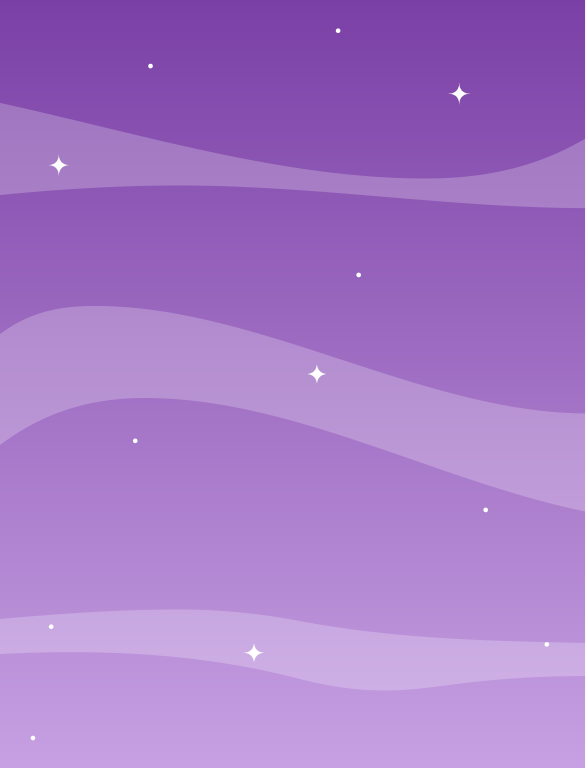
This background is drawn by a Shadertoy shader. Its source:

```glsl
const vec3 TOP_VIOLET = vec3(0.48, 0.25, 0.65);
const vec3 BASE_LILAC = vec3(0.78, 0.63, 0.89);
const vec3 WHITE = vec3(1.0);
const float BAND_OPACITY = 0.23;
const float STAR_RADIUS = 0.017;
const float DOT_RADIUS = 0.0039;
const float RIGHT_MARGIN = 0.995;

const vec2 STARS[4] = vec2[4](
    vec2(0.781, 0.878), vec2(0.100, 0.785),
    vec2(0.539, 0.513), vec2(0.432, 0.150));
const vec2 DOTS[8] = vec2[8](
    vec2(0.575, 0.960), vec2(0.256, 0.914), vec2(0.610, 0.642), vec2(0.230, 0.426),
    vec2(0.826, 0.336), vec2(0.087, 0.184), vec2(0.930, 0.161), vec2(0.056, 0.039));

// Hermite arc between two knots; each knot is (x, height, slope)
float arc(float x, vec3 a, vec3 b) {
    float span = b.x - a.x;
    float t = (x - a.x) / span;
    float s = 1.0 - t;
    return mix(a.y, b.y, t * t * (3.0 - 2.0 * t))
         + span * t * s * (a.z * s - b.z * t);
}

float curve(float x, vec3 a, vec3 b, vec3 c) {
    return x < b.x ? arc(x, a, b) : arc(x, b, c);
}

// Coverage of a signed distance, negative inside
float fill(float dist, float pixel) {
    return clamp(0.5 - dist / pixel, 0.0, 1.0);
}

float band(float y, float upper, float lower, float pixel) {
    return fill(y - upper, pixel) * fill(lower - y, pixel);
}

// Four-pointed star with concave sides
float sparkle(vec2 p, float radius, float pixel) {
    vec2 root = sqrt(max(abs(p), vec2(0.25 * pixel)));
    float excess = root.x + root.y - sqrt(radius) - 0.25 * sqrt(pixel);
    return fill(excess / length(0.5 / root), pixel);
}

void mainImage(out vec4 fragColor, in vec2 fragCoord) {
    vec2 uv = fragCoord / iResolution.xy;
    vec2 pixel = 1.0 / iResolution.xy;
    vec2 toWidth = vec2(1.0, iResolution.y / iResolution.x);
    float x = uv.x;

    vec3 color = mix(BASE_LILAC, TOP_VIOLET, uv.y);

    // Upper ribbon
    float upper = curve(x, vec3(0.0, 0.866, -0.168), vec3(0.723, 0.7676, 0.0),
                        vec3(1.0, 0.8216, 0.46));
    float lower = curve(x, vec3(0.0, 0.746, 0.077), vec3(0.306, 0.7585, 0.0),
                        vec3(1.0, 0.729, 0.0));
    float ribbons = band(uv.y, upper, lower, pixel.y);

    // Middle ribbon
    upper = curve(x, vec3(0.0, 0.565, 0.574), vec3(0.162, 0.6016, 0.0),
                  vec3(1.0, 0.4616, 0.0));
    lower = curve(x, vec3(0.0, 0.4206, 0.574), vec3(0.247, 0.4818, 0.0),
                  vec3(1.0, 0.3333, -0.153));
    ribbons += band(uv.y, upper, lower, pixel.y);

    // Lower ribbon
    vec3 bend = vec3(0.51, 0.1914, -0.145);
    vec3 trough = vec3(0.655, 0.1009, 0.0);
    upper = x < bend.x
        ? curve(x, vec3(0.0, 0.194, 0.069), vec3(0.306, 0.2064, 0.0), bend)
        : arc(x, bend, vec3(1.0, 0.1628, -0.015));
    lower = x < trough.x
        ? curve(x, vec3(0.0, 0.1484, 0.038), vec3(0.51, 0.1159, -0.2), trough)
        : curve(x, trough, vec3(0.791, 0.1107, 0.092), vec3(1.0, 0.1198, 0.0));
    ribbons += band(uv.y, upper, lower, pixel.y);
    color = mix(color, WHITE, BAND_OPACITY * ribbons);

    // Stars and dots
    float light = 0.0;
    for (int i = 0; i < 4; i++) {
        light = max(light, sparkle((uv - STARS[i]) * toWidth, STAR_RADIUS, pixel.x));
    }
    for (int i = 0; i < 8; i++) {
        float dist = length((uv - DOTS[i]) * toWidth) - DOT_RADIUS;
        light = max(light, fill(dist, pixel.x));
    }

    // White strip along the right side
    light = max(light, fill(RIGHT_MARGIN - x, pixel.x));
    fragColor = vec4(mix(color, WHITE, light), 1.0);
}
```
